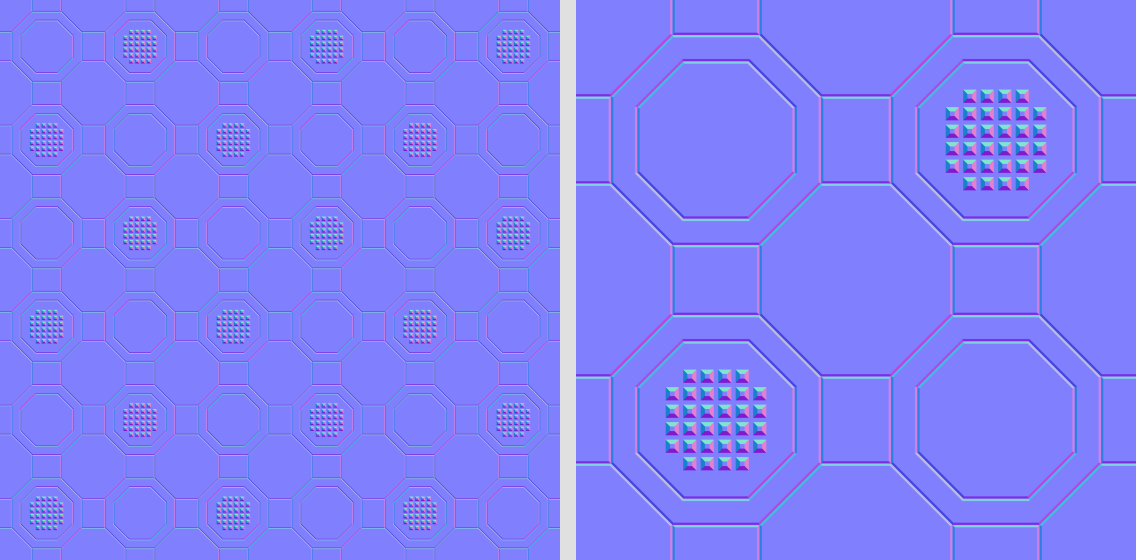
Left, the full canvas; right, a detail of the centre.
Write a Shadertoy shader that draws this texture map.

```glsl
const float CELLS = 6.0;            // repeats per side, even so the checker wraps
const float OUTER_RADIUS = 0.375;   // octagon apothems, in cells
const float INNER_RADIUS = 0.281;
const float GROOVE_WIDTH = 0.0082;  // width of one groove wall
const float GROOVE_SLOPE = 0.85;
const float STUD_PITCH = 0.0625;
const float STUD_HALF = 0.0234;
const float STUD_BEVEL = 0.0150;
const float STUD_SLOPE = 1.3;
const float STUD_REACH = 2.5;       // outermost stud, in pitches from the centre
const float GRADIENT_STEP = 0.0008;
const int SAMPLES = 4;              // per axis, for smooth edges

const float TAN_22_5 = 0.41421;
const float SQRT_HALF = 0.70711;

float octagonDistance(vec2 p, float radius) {
    p = abs(p);
    return max(max(p.x, p.y), (p.x + p.y) * SQRT_HALF) - radius;
}

// Distance to the straight joints linking neighbouring octagons
float linkDistance(vec2 p) {
    p = abs(p);
    float along = max(p.x, p.y);
    float across = min(p.x, p.y);
    return along > OUTER_RADIUS ? abs(across - OUTER_RADIUS * TAN_22_5) : 1.0;
}

// Bevelled square studs on a 6 by 6 grid without its corners
float studHeight(vec2 p) {
    vec2 grid = p / STUD_PITCH;
    vec2 index = abs(floor(grid) + 0.5);
    bool inGrid = max(index.x, index.y) < STUD_REACH + 0.1;
    bool isCorner = index.x + index.y > 2.0 * STUD_REACH - 0.1;
    if (!inGrid || isCorner) return 0.0;
    vec2 local = abs(fract(grid) - 0.5) * STUD_PITCH;
    float inset = STUD_HALF - max(local.x, local.y);
    return STUD_SLOPE * clamp(inset, 0.0, STUD_BEVEL);
}

float surfaceHeight(vec2 p) {
    vec2 cell = floor(p);
    vec2 local = p - cell - 0.5;

    // V-shaped grooves
    float groove = abs(octagonDistance(local, OUTER_RADIUS));
    groove = min(groove, abs(octagonDistance(local, INNER_RADIUS)));
    groove = min(groove, linkDistance(local));
    float height = -GROOVE_SLOPE * max(GROOVE_WIDTH - groove, 0.0);

    // Studs on alternate octagons
    bool studded = mod(cell.x + cell.y, 2.0) < 0.5;
    return studded ? height + studHeight(local) : height;
}

vec3 surfaceNormal(vec2 p) {
    vec2 e = vec2(GRADIENT_STEP, 0.0);
    vec2 slope = vec2(surfaceHeight(p + e.xy) - surfaceHeight(p - e.xy),
                      surfaceHeight(p + e.yx) - surfaceHeight(p - e.yx));
    return normalize(vec3(-slope / (2.0 * GRADIENT_STEP), 1.0));
}

void mainImage(out vec4 fragColor, in vec2 fragCoord) {
    // Average the normals over the pixel
    vec3 normal = vec3(0.0);
    for (int y = 0; y < SAMPLES; y++) {
        for (int x = 0; x < SAMPLES; x++) {
            vec2 offset = (vec2(x, y) + 0.5) / float(SAMPLES) - 0.5;
            normal += surfaceNormal((fragCoord + offset) / iResolution.xy * CELLS);
        }
    }
    normal /= float(SAMPLES * SAMPLES);
    fragColor = vec4(normal * 0.5 + 0.5, 1.0);
}
```
